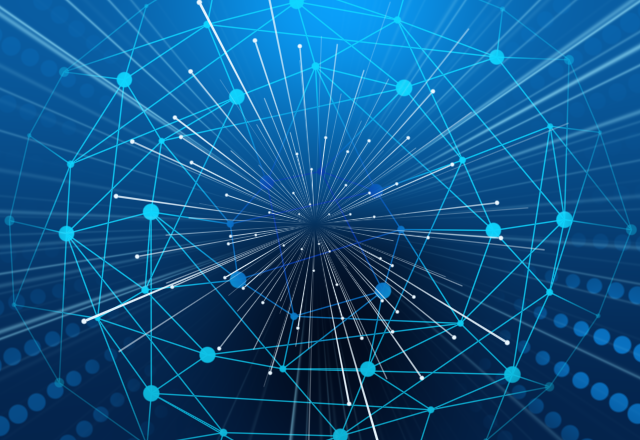
This background is drawn by a Shadertoy shader. Its source:

```glsl
const float PI = 3.14159;
const float TAU = 6.28318;
const vec3 NAVY = vec3(0.015, 0.14, 0.30);
const vec3 BLUE = vec3(0.035, 0.36, 0.63);
const vec3 AZURE = vec3(0.04, 0.64, 1.0);
const vec3 INK = vec3(0.004, 0.035, 0.10);
const vec3 INDIGO = vec3(0.03, 0.22, 0.66);
const vec3 CYAN = vec3(0.06, 0.84, 1.0);
const vec3 ICE = vec3(0.92, 0.97, 1.0);
const vec4 RING_PHASE = vec4(0.68, -0.07, 0.07, 0.0);
const vec4 RING_RADIUS = vec4(0.18, 0.37, 0.54, 0.66);

float hash(float n) { return fract(sin(n * 127.1) * 4375.85); }

// Soft angular window that wraps around the circle
float bump(float angle, float centre, float width) {
    float d = (mod(angle - centre + PI, TAU) - PI) / width;
    return exp(-d * d);
}

float glow(vec2 p, vec2 centre, vec2 size) {
    vec2 d = (p - centre) / size;
    return exp(-dot(d, d));
}

float fill(float dist, float blur) { return 1.0 - smoothstep(-blur, blur, dist); }

float segmentDist(vec2 p, vec2 a, vec2 b) {
    vec2 ab = b - a;
    return length(p - a - ab * clamp(dot(p - a, ab) / dot(ab, ab), 0.0, 1.0));
}

vec3 backdrop(vec2 p) {
    vec3 col = mix(NAVY, BLUE, smoothstep(0.0, 1.0, p.y));
    col = mix(col, AZURE, 0.95 * glow(p, vec2(0.77, 1.0), vec2(0.34, 0.28)));
    float shade = glow(p, vec2(0.76, 0.22), vec2(0.27, 0.36));
    return mix(col, INK, 0.95 * shade * (1.0 - smoothstep(0.4, 0.6, p.y)));
}

// Network of jittered nodes on concentric rings
float ringCount(float ring) { return 8.0 + 4.0 * ring; }

vec2 nodeAt(float ring, float k) {
    int i = int(min(ring, 3.0));
    k = mod(k, ringCount(ring));
    float seed = ring * 31.0 + k;
    float angle = (k + 0.3 * (hash(seed) - 0.5)) * TAU / ringCount(ring) + RING_PHASE[i];
    angle += ring == 1.0 ? 0.1 * sin(angle) : 0.0;
    float radius = RING_RADIUS[i];
    radius += 0.05 * (hash(seed + 7.3) - 0.5) * min(ring, 1.0);
    radius -= 0.05 * sin(angle) * max(1.0 - ring, 0.0);
    return radius * vec2(1.07 * cos(angle), 0.93 * sin(angle));
}

float nodeSize(float ring, float k) {
    float large = 1.0 - mod(k, 2.0);
    float size = 0.006 + 0.003 * hash(ring + k * 3.7) + 0.010 * large;
    return ring > 2.5 ? 0.65 * size : size;
}

vec2 network(vec2 q, float px) {
    float lines = 0.0, discs = 0.0;
    for (float ring = 0.0; ring < 4.0; ring++) {
        float count = ringCount(ring);
        for (float k = 0.0; k < count; k++) {
            vec2 a = nodeAt(ring, k);
            float d = segmentDist(q, a, nodeAt(ring, k + 1.0));
            if (ring < 2.5) {
                float turn = k / count + RING_PHASE[int(ring)] / TAU;
                float outer = floor(turn * ringCount(ring + 1.0) + 0.5);
                float skip = hash(k + ring * 5.3) < 0.5 ? 2.0 : -1.0;
                d = min(d, segmentDist(q, a, nodeAt(ring + 1.0, outer)));
                d = min(d, segmentDist(q, a, nodeAt(ring + 1.0, outer + skip)));
                if (mod(k, 2.0) < 0.5) d = min(d, segmentDist(q, a, nodeAt(ring, k + 3.0)));
            }
            lines = max(lines, fill(d - 0.0016, 0.75 * px));
            discs = max(discs, fill(length(q - a) - nodeSize(ring, k), px));
        }
    }
    return vec2(lines, discs);
}

// Rows of discs that fan out from the hub
float bokeh(float r, float angle) {
    vec2 cell = vec2(r / 0.05, (angle + 0.3735) * 40.0 / TAU);
    vec2 d = (fract(cell + 0.5) - 0.5) * vec2(0.05, r * TAU / 40.0);
    float area = bump(angle, -0.42, 0.28) + 0.5 * bump(angle, -2.6, 0.3)
               + 0.25 * bump(angle, 2.6, 0.2) + 0.2 * bump(angle, 0.65, 0.3);
    return area * fill(length(d) - 0.027 * r, 0.003) * smoothstep(0.42, 0.7, r);
}

// Offset across the ray in this angular cell, and the cell's seed
vec2 rayCell(float r, float angle, float count, float layer) {
    float t = (angle / TAU + 0.5) * count;
    float seed = floor(t) + layer * 61.0;
    return vec2((fract(t) - 0.2 - 0.6 * hash(seed)) * TAU / count * r, seed);
}

float beams(float r, float angle, float count, float width) {
    vec2 ray = rayCell(r, angle, count, 9.0);
    float area = bump(angle, 0.6, 0.45) + bump(angle, 2.55, 0.35)
               + 0.8 * bump(angle, -2.9, 0.25) + 0.6 * bump(angle, -0.4, 0.3)
               + 0.5 * bump(angle, -1.6, 0.35);
    float across = exp(-pow(ray.x / (0.001 + width * r), 2.0));
    float strength = hash(ray.y + 4.1);
    return area * across * strength * strength * smoothstep(0.1, 0.5, r);
}

// Tapered fibres, the stronger ones with a bright tip
float fibres(float r, float angle, float px) {
    float light = 0.0;
    for (float i = 0.0; i < 6.0; i++) {
        vec2 ray = rayCell(r, angle, 16.0 + 2.0 * i, i);
        float reach = mix(0.07, 0.50, i / 5.0) * (0.5 + 0.8 * hash(ray.y + 2.7));
        float power = hash(ray.y + 5.9);
        float halfWidth = 0.0003 + (0.002 + 0.003 * power) * r;
        float shaft = fill(abs(ray.x) - halfWidth, 0.75 * px) * fill(r - reach, px);
        shaft *= mix(0.3, 1.0, smoothstep(0.0, 0.8 * reach, r)) * (0.15 + 0.85 * power);
        float tip = fill(length(vec2(ray.x, r - reach)) - 0.002 - 0.007 * reach, px);
        light = max(light, max(shaft, tip * step(0.5, power)));
    }
    return light * smoothstep(0.0, 0.05, r);
}

void mainImage(out vec4 fragColor, in vec2 fragCoord) {
    float px = 1.0 / iResolution.y;
    vec2 p = fragCoord * px;
    vec2 q = p - vec2(0.492 * iResolution.x * px, 0.49);
    float r = length(q), angle = atan(q.y, q.x + 1e-5);

    vec3 col = backdrop(p);
    col = mix(col, vec3(0.04, 0.50, 0.84), 0.85 * bokeh(r, angle));

    // Links and nodes brighten away from the hub, then fade at the rim
    vec2 net = network(q, px);
    float rim = 1.0 - 0.65 * smoothstep(0.54, 0.66, r);
    vec3 netColor = mix(INDIGO, CYAN, smoothstep(0.08, 0.36, r));
    netColor *= mix(0.85, 1.0, smoothstep(0.0, 0.45, p.y));
    col = mix(col, netColor, net.x * 0.85 * rim);
    col = mix(col, netColor, net.y * 0.95 * rim);

    // Light streaming from the hub
    float stream = beams(r, angle, 46.0, 0.006) + 0.8 * beams(r, angle, 97.0, 0.003);
    col = mix(col, vec3(0.58, 0.88, 0.98), 0.8 * min(stream, 1.0));
    col = mix(col, ICE, fibres(r, angle, px));
    fragColor = vec4(col, 1.0);
}
```
